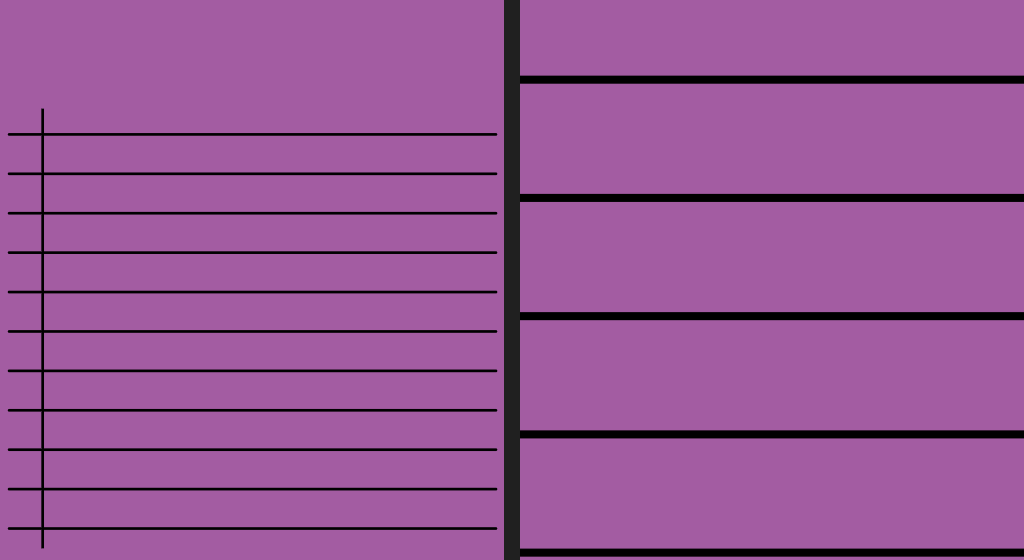
Left, the full canvas; right, a detail of the centre.
This pattern is drawn by a Shadertoy shader. Its source:

```glsl
// Lengths are fractions of the canvas height
const vec3 PAPER_COLOR = vec3(0.639, 0.361, 0.635);
const vec3 INK_COLOR = vec3(0.0);
const float HALF_WIDTH = 0.0024;
const float RULE_COUNT = 11.0;
const float RULE_SPACING = 0.07038;
const float FIRST_RULE_Y = 0.0562;
const vec2 RULE_SPAN = vec2(0.0139, 0.8880);    // left, right
const float MARGIN_X = 0.0762;
const vec2 MARGIN_SPAN = vec2(0.0208, 0.8060);  // bottom, top

// Signed distance to a horizontal stroke with round ends
float roundStroke(vec2 p, vec2 span) {
    float nearestX = clamp(p.x, span.x + HALF_WIDTH, span.y - HALF_WIDTH);
    return length(vec2(p.x - nearestX, p.y)) - HALF_WIDTH;
}

// Signed distance to a vertical stroke with square ends
float squareStroke(vec2 p, vec2 span) {
    float beyondEnd = max(span.x - p.y, p.y - span.y);
    return max(abs(p.x) - HALF_WIDTH, beyondEnd);
}

void mainImage(out vec4 fragColor, in vec2 fragCoord) {
    vec2 p = fragCoord / iResolution.y;
    float pixel = 1.0 / iResolution.y;

    // Repeated rules, limited to the rows in use
    float row = clamp(round((p.y - FIRST_RULE_Y) / RULE_SPACING), 0.0, RULE_COUNT - 1.0);
    float ruleY = FIRST_RULE_Y + row * RULE_SPACING;
    float rules = roundStroke(p - vec2(0.0, ruleY), RULE_SPAN);

    // Margin line crossing the rules
    float margin = squareStroke(p - vec2(MARGIN_X, 0.0), MARGIN_SPAN);

    // Ink coverage with one pixel of smoothing
    float ink = clamp(0.5 - min(rules, margin) / pixel, 0.0, 1.0);
    fragColor = vec4(mix(PAPER_COLOR, INK_COLOR, ink), 1.0);
}
```
